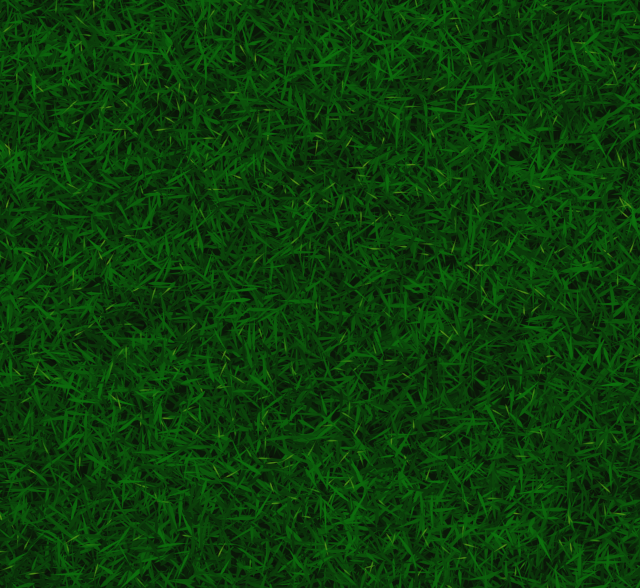
Reproduce this texture procedurally as a Shadertoy shader.

```glsl
#define LAYERS 24
#define CELL 0.04
#define BLADE_LENGTH vec2(0.030, 0.074)
#define BLADE_WIDTH vec2(0.0020, 0.0050)
#define STRAW_LENGTH vec2(0.022, 0.042)
#define STRAW_WIDTH 0.0018
#define STRAW_CHANCE 0.13
#define SOIL vec3(0.040, 0.090, 0.030)
#define SHADE_GREEN vec3(0.035, 0.060, 0.028)
#define LIT_GREEN vec3(0.050, 0.425, 0.050)
#define STRAW vec3(0.330, 0.560, 0.090)

vec4 hash4(vec2 p) {
    vec4 seeds = vec4(dot(p, vec2(127.1, 311.7)), dot(p, vec2(269.5, 183.3)),
                      dot(p, vec2(419.2, 371.9)), dot(p, vec2(83.7, 247.1)));
    return fract(sin(seeds) * 43758.5453);
}

float valueNoise(vec2 p) {
    vec2 i = floor(p), f = fract(p);
    f = f * f * (3.0 - 2.0 * f);
    float low = mix(hash4(i).x, hash4(i + vec2(1, 0)).x, f.x);
    float high = mix(hash4(i + vec2(0, 1)).x, hash4(i + vec2(1, 1)).x, f.x);
    return mix(low, high, f.y);
}

// Coverage of a tapered, slightly bent blade; t runs from root to tip
float blade(vec2 p, float size, float width, float bend, float pixel, out float t) {
    t = clamp(p.x / size + 0.5, 0.0, 1.0);
    float halfWidth = width * min(1.0, 4.0 * t) * (1.0 - t);
    float across = abs(p.y + bend * size * (t - 0.5) * (t - 0.5));
    float edge = clamp(0.5 + (halfWidth - across) / pixel, 0.0, 1.0);
    return edge * min(1.0, 2.0 * halfWidth / pixel);
}

// Paints one scattered layer of blades over the colour below
vec3 paintLayer(vec3 color, vec2 uv, float layer, float patchTone, float pixel) {
    float depth = layer / float(LAYERS - 1);
    vec2 grid = uv / CELL + hash4(vec2(layer, 7.0)).xy * 9.0;
    vec2 home = floor(grid);
    for (int j = -1; j <= 1; j++)
    for (int i = -1; i <= 1; i++) {
        vec2 id = home + vec2(i, j);
        vec4 place = hash4(id + layer * vec2(17.3, 31.9));
        vec4 look = hash4(id + layer * vec2(41.7, 11.3) + 53.0);

        float angle = 6.2832 * place.z;
        vec2 dir = vec2(cos(angle), sin(angle));
        vec2 d = (grid - id - place.xy) * CELL;
        vec2 p = vec2(dot(d, dir), dot(d, vec2(-dir.y, dir.x)));

        bool isStraw = layer > float(LAYERS) - 4.5 && look.x < STRAW_CHANCE;
        vec2 span = isStraw ? STRAW_LENGTH : BLADE_LENGTH;
        float size = mix(span.x, span.y, place.w);
        float width = isStraw ? STRAW_WIDTH : mix(BLADE_WIDTH.x, BLADE_WIDTH.y, look.y);

        float t;
        float cover = blade(p, size, width, (look.w - 0.5) * 0.3, pixel, t);
        float light = 0.45 * depth + 0.65 * look.z - 0.05 + patchTone + 0.12 * (t - 0.4);
        vec3 tint = mix(SHADE_GREEN, LIT_GREEN, clamp(light, 0.0, 1.05));
        if (isStraw) tint = mix(LIT_GREEN, STRAW, 0.35 + 0.65 * look.z);
        color = mix(color, tint, cover);
    }
    return color;
}

void mainImage(out vec4 fragColor, in vec2 fragCoord) {
    vec2 uv = fragCoord / iResolution.y;
    float pixel = 1.2 / iResolution.y;

    // Faint broad patches of light and shade
    float patchTone = 0.16 * (valueNoise(uv * vec2(7.0, 11.0)) - 0.5);

    vec3 color = SOIL;
    for (int k = 0; k < LAYERS; k++)
        color = paintLayer(color, uv, float(k), patchTone, pixel);
    fragColor = vec4(color, 1.0);
}
```
